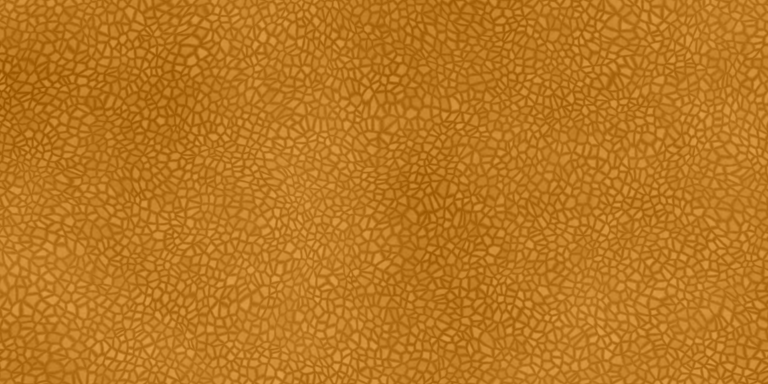
Give the GLSL for this texture, as a WebGL 1 fragment shader.

```glsl
precision highp float;
// Tan pebbled leather: small soft Voronoi pebbles separated by dark creases,
// on a warped grid, with cloudy dye mottling and fine grain.
// All lengths are in canvas heights; four samples per pixel smooth the creases.
uniform vec2 u_resolution;

const vec3 CREASE_COLOR = vec3(0.656, 0.394, 0.054);
const vec3 RIDGE_COLOR = vec3(0.795, 0.537, 0.196);
const vec3 TONE_TINT = vec3(1.0, 1.03, 1.08);
const float PEBBLES = 45.0;     // pebbles per canvas height
const float JITTER = 0.86;      // irregularity of pebble centres
const float ROUNDING = 0.32;    // crease to plateau, in pebbles
const float WARP = 0.55;        // bending of pebble rows, in pebbles
const float SHINE = 0.060;      // light on the most polished pebbles
const float MOTTLE = 0.115;     // strength of cloudy dye
const float GRAIN = 0.035;      // strength of fine surface grain

float hash(vec2 p) {
  vec3 q = fract(vec3(p.xyx) * 0.1031);
  q += dot(q, q.yzx + 33.33);
  return fract((q.x + q.y) * q.z);
}

vec2 hash2(vec2 p) {
  return vec2(hash(p + 17.3), hash(p + 91.7));
}

float noise(vec2 p) {
  vec2 i = floor(p);
  vec2 f = fract(p);
  f = f * f * (3.0 - 2.0 * f);
  return mix(mix(hash(i), hash(i + vec2(1.0, 0.0)), f.x),
             mix(hash(i + vec2(0.0, 1.0)), hash(i + 1.0), f.x), f.y);
}

float fbm(vec2 p) {
  float sum = 0.0;
  float weight = 0.5;
  for (int i = 0; i < 4; i++) {
    sum += weight * noise(p);
    p = mat2(1.6, 1.2, -1.2, 1.6) * p + 7.1;
    weight *= 0.5;
  }
  return sum / 0.9375;
}

// Distance to the nearest pebble border (x) and a random value per pebble (y)
vec2 pebble(vec2 p) {
  vec2 cell = floor(p);
  vec2 f = fract(p);
  vec2 nearest = vec2(0.0);
  vec2 home = vec2(0.0);
  float best = 8.0;
  for (int y = -1; y <= 1; y++) {
    for (int x = -1; x <= 1; x++) {
      vec2 g = vec2(float(x), float(y));
      vec2 r = g + 0.5 + JITTER * (hash2(cell + g) - 0.5) - f;
      float d = dot(r, r);
      if (d < best) {
        best = d;
        nearest = r;
        home = g;
      }
    }
  }
  float border = 8.0;
  for (int y = -2; y <= 2; y++) {
    for (int x = -2; x <= 2; x++) {
      vec2 g = home + vec2(float(x), float(y));
      vec2 r = g + 0.5 + JITTER * (hash2(cell + g) - 0.5) - f;
      vec2 across = r - nearest;
      if (dot(across, across) > 0.0001) {
        border = min(border, dot(0.5 * (r + nearest), normalize(across)));
      }
    }
  }
  return vec2(border, hash(cell + home + 41.0));
}

vec3 leather(vec2 p) {
  // Tilted, bent grid so that no straight rows show
  vec2 q = mat2(0.91, 0.42, -0.42, 0.91) * p * PEBBLES + 60.0;
  vec2 bend = vec2(noise(q * 0.55), noise(q * 0.55 + 37.0)) - 0.5;
  vec2 drift = vec2(fbm(p * 3.0 + 5.0), fbm(p * 3.0 + 29.0)) - 0.5;
  vec2 cell = pebble(q + WARP * bend + 5.0 * drift);

  // Pebble profile; crease depth varies across the hide
  float height = smoothstep(0.0, ROUNDING, cell.x);
  float depth = mix(0.70, 1.22, noise(q * 0.38 + 13.0));
  float relief = 0.5 + (height - 0.5) * depth;
  vec3 color = mix(CREASE_COLOR, RIDGE_COLOR, relief);

  // Polish, dye clouds and grain shift the tone
  float tone = SHINE * height * height * (cell.y - 0.35);
  tone += MOTTLE * (fbm(p * 2.6 + 3.0) - 0.5);
  tone += GRAIN * (noise(p * 190.0) - 0.5);
  tone += 0.014 * (0.5 - p.y);
  return color + tone * TONE_TINT;
}

void main() {
  vec3 color = vec3(0.0);
  for (int i = 0; i < 4; i++) {
    vec2 corner = vec2(mod(float(i), 2.0), floor(float(i) * 0.5)) - 0.5;
    color += leather((gl_FragCoord.xy + 0.5 * corner) / u_resolution.y);
  }
  gl_FragColor = vec4(color * 0.25, 1.0);
}
```
